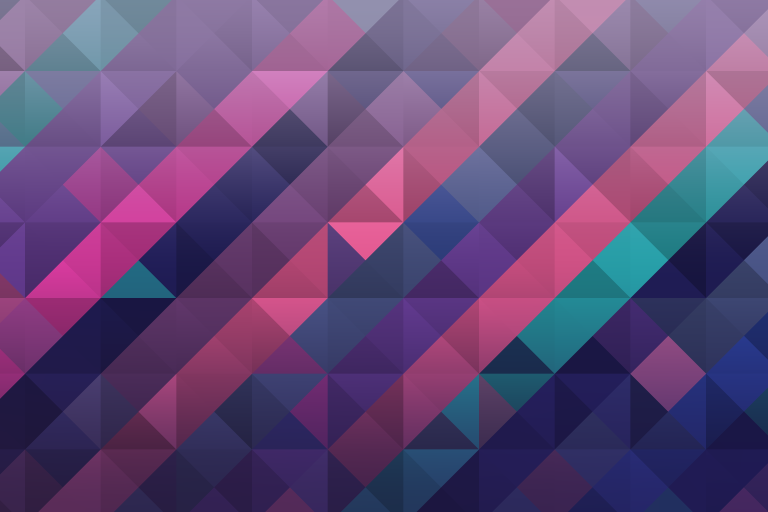
A Shadertoy shader for this background:

```glsl
const float CELL = 0.1478;                   // square side, in canvas heights
const vec2 GRID_ORIGIN = vec2(0.0488, 0.1387); // first corner from top left
const float ACCENT_CHANCE = 0.22;
const float ACCENT_MIX = 0.65;
const float FACET_CONTRAST = 0.34;
const float RAMP_CONTRAST = 0.14;
const float HAZE_AMOUNT = 0.66;
const float SHADE_AMOUNT = 0.74;
const int SAMPLES = 3;

const vec3 HAZE = vec3(0.66, 0.61, 0.71);
const vec3 INK_LEFT = vec3(0.15, 0.10, 0.23);
const vec3 INK_RIGHT = vec3(0.12, 0.10, 0.32);

const vec3 TEAL = vec3(0.13, 0.54, 0.57);
const vec3 ROSE = vec3(0.77, 0.30, 0.49);
const vec3 MAGENTA = vec3(0.74, 0.20, 0.54);
const vec3 VIOLET = vec3(0.34, 0.20, 0.49);
const vec3 SLATE = vec3(0.25, 0.29, 0.46);
const vec3 NAVY = vec3(0.11, 0.10, 0.30);
const vec3 BLUE = vec3(0.14, 0.22, 0.52);
const vec3 PLUM = vec3(0.39, 0.22, 0.42);
const vec3 PALETTE[8] = vec3[8](TEAL, ROSE, MAGENTA, VIOLET, SLATE, NAVY, BLUE, PLUM);

// Palette index of each diagonal band, from the upper left corner
const int BAND_COUNT = 18;
const int FIRST_BAND = -2;
const int BANDS[BAND_COUNT] = int[BAND_COUNT](
    4, 7, 0, 3, 3, 2, 5, 7, 1, 4, 3, 1, 0, 5, 4, 6, 5, 7);

float hash(vec3 p) {
    p = fract(p * 0.1031);
    p += dot(p, p.zyx + 31.32);
    return fract((p.x + p.y) * p.z);
}

vec3 facetColor(vec2 p, float across) {
    // Square lattice, cut by both diagonals into quarter triangles
    vec2 grid = (vec2(p.x, 1.0 - p.y) - GRID_ORIGIN) / CELL;
    vec2 cell = floor(grid);
    vec2 diamond = floor(vec2(grid.x + grid.y, grid.x - grid.y));
    vec3 facet = vec3(diamond, cell.x + cell.y) + 40.0;

    // Band colour, with accents on whole diamonds or single facets
    int band = clamp(int(diamond.x) - FIRST_BAND, 0, BAND_COUNT - 1);
    vec3 color = PALETTE[BANDS[band]];
    bool single = hash(vec3(diamond, 7.0) + 80.0) < 0.5;
    vec3 accentId = single ? facet + 11.0 : vec3(diamond + 60.0, 23.0);
    if (hash(accentId) < ACCENT_CHANCE) {
        int pick = int(hash(accentId + 5.7) * 8.0);
        color = mix(color, PALETTE[pick], ACCENT_MIX);
    }

    // Pale haze above, ink below
    float haze = HAZE_AMOUNT * smoothstep(0.45, 1.0, p.y);
    float shade = SHADE_AMOUNT * (1.0 - smoothstep(0.0, 0.52, p.y));
    color = mix(color, HAZE, haze);
    color = mix(color, mix(INK_LEFT, INK_RIGHT, across), shade);

    // Tone of each facet and its soft vertical ramp
    float tone = (hash(facet + 3.3) - 0.5) * FACET_CONTRAST * (1.0 - 0.5 * haze);
    float ramp = (0.5 - fract(grid.y)) * RAMP_CONTRAST * hash(facet + 9.1);
    return color * (1.0 + tone + ramp);
}

void mainImage(out vec4 fragColor, in vec2 fragCoord) {
    // Average a small grid of samples to smooth the edges
    vec3 sum = vec3(0.0);
    for (int j = 0; j < SAMPLES; j++) {
        for (int i = 0; i < SAMPLES; i++) {
            vec2 offset = (vec2(i, j) + 0.5) / float(SAMPLES) - 0.5;
            vec2 point = fragCoord + offset;
            sum += facetColor(point / iResolution.y, point.x / iResolution.x);
        }
    }
    fragColor = vec4(sum / float(SAMPLES * SAMPLES), 1.0);
}
```
